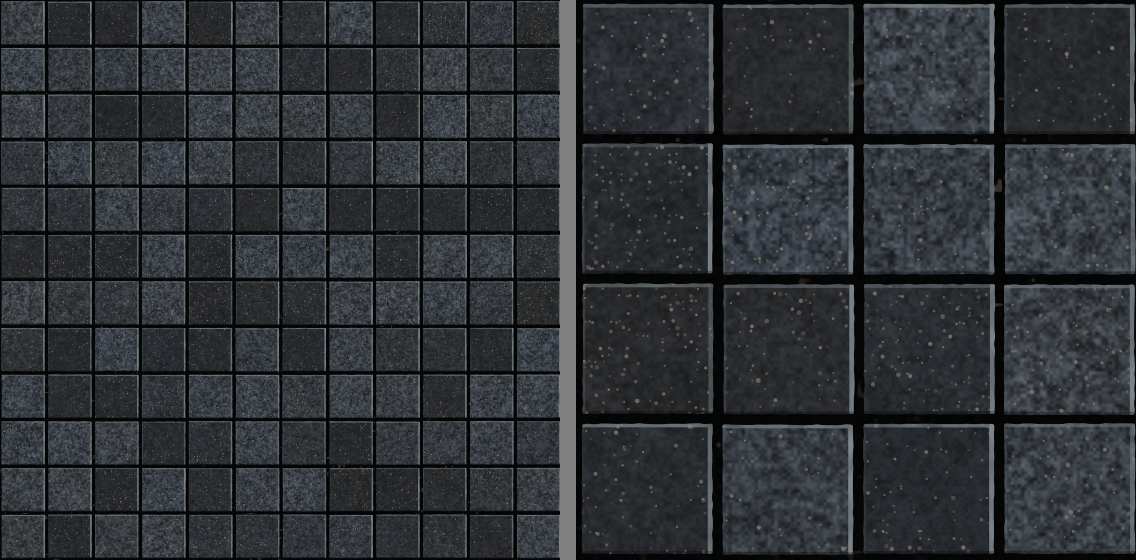
Left: the whole. Right: its middle third, enlarged.
This texture is drawn by a Shadertoy shader. Its source:

```glsl
// Dark stone mosaic: a grid of square tiles over near-black grout.
// Each tile is a rounded box with its own tone, grain and offset;
// lit bevels, mineral flecks and chipped rims are layered on top.

#define TILES vec2(11.95, 12.0)
#define TILE_CENTER vec2(0.495, 0.507)
#define TILE_HALF 0.464
#define CORNER 0.014
#define JITTER 0.010
#define BEVEL 0.034
#define GROUT vec3(0.018, 0.019, 0.020)
#define STONE_DARK vec3(0.150, 0.158, 0.168)
#define STONE_LIGHT vec3(0.225, 0.245, 0.268)
#define RIM_LIGHT vec3(0.49, 0.53, 0.55)
#define FLECK vec3(0.56, 0.52, 0.47)
#define CHIP vec3(0.30, 0.26, 0.23)

float hash(vec2 p) {
    vec3 h = fract(vec3(p.xyx) * 0.1031);
    h += dot(h, h.yzx + 33.33);
    return fract((h.x + h.y) * h.z);
}

vec2 hash2(vec2 p) {
    return vec2(hash(p + 17.3), hash(p + 71.9));
}

float noise(vec2 p) {
    vec2 i = floor(p), f = fract(p);
    f = f * f * (3.0 - 2.0 * f);
    return mix(mix(hash(i), hash(i + vec2(1, 0)), f.x),
               mix(hash(i + vec2(0, 1)), hash(i + vec2(1, 1)), f.x), f.y);
}

float roundBox(vec2 p, float halfSize, float radius) {
    vec2 d = abs(p) - halfSize + radius;
    return length(max(d, 0.0)) + min(max(d.x, d.y), 0.0) - radius;
}

// Signed mineral grain, from coarse pebbles to fine grit.
float grain(vec2 p) {
    return 0.35 * noise(p * 9.0) + 0.75 * noise(p * 21.0)
         + 0.75 * noise(p * 43.0 + 5.7) - 0.925;
}

// Sparse round flecks, one candidate per cell in each layer.
float flecks(vec2 p, float density, float aa) {
    float sum = 0.0;
    for (int i = 0; i < 3; i++) {
        float scale = 11.0 + 5.0 * float(i);
        vec2 g = p * scale + 37.0 * float(i);
        vec2 cell = floor(g);
        vec2 spot = 0.3 + 0.4 * hash2(cell);
        float radius = mix(0.007, 0.017, pow(hash(cell + 9.1), 3.0));
        float d = length(fract(g) - spot) / scale - radius;
        float present = step(hash(cell + 4.7), density);
        sum += present * smoothstep(aa, -aa, d) * (0.35 + 0.65 * hash(cell + 2.2));
    }
    return min(sum, 1.0);
}

// Soft band running inside one edge.
float band(float dist, float width, float aa) {
    return 1.0 - smoothstep(width - aa, width + aa, dist);
}

void mainImage(out vec4 fragColor, in vec2 fragCoord) {
    vec2 p = fragCoord / iResolution.xy * TILES;
    float aa = 0.6 * TILES.y / iResolution.y;
    vec2 id = floor(p);
    vec2 q = fract(p) - TILE_CENTER - JITTER * (hash2(id) - 0.5);
    vec2 s = p + 13.0 * hash2(id + 3.0);

    // Per-tile tone: dark, smooth tiles to light, coarse ones
    float tone = smoothstep(0.1, 0.75, hash(id + 50.0));
    vec3 stone = mix(STONE_DARK, STONE_LIGHT, tone);
    stone += vec3(-0.006, 0.0, 0.010) * (hash(id + 80.0) - 0.4);
    stone *= 0.94 + 0.12 * noise(s * 3.0);
    stone *= 1.0 + mix(0.38, 0.75, tone) * grain(s);

    // Mineral flecks, denser on some tiles
    float density = mix(0.05, 0.16, hash(id + 31.0));
    stone = mix(stone, FLECK, 0.75 * flecks(s, density, aa));

    // Bevels: bright on the right, thinner on top, faint on the left
    float wear = 0.65 + 0.5 * noise(s * 7.0);
    vec3 edge = vec3(TILE_HALF - q.x, TILE_HALF - q.y, TILE_HALF + q.x);
    float right = band(edge.x, BEVEL, aa) * mix(0.5, 1.0, hash(id + 11.0));
    float top = band(edge.y, BEVEL * 0.75, aa) * mix(0.35, 0.75, hash(id + 12.0));
    float left = band(edge.z, BEVEL * 0.5, aa) * 0.3 * hash(id + 13.0);
    stone = mix(stone, RIM_LIGHT, clamp(max(right, max(top, left)) * wear, 0.0, 1.0));
    stone *= 1.0 - 0.3 * band(TILE_HALF + q.y, 0.02, aa);

    // Uneven outline, and grout with a few pale brown crumbs
    float d = roundBox(q, TILE_HALF, CORNER) + 0.008 * (noise(s * 19.0) - 0.5);
    float crumbs = smoothstep(0.80, 0.95, noise(p * 17.0)) * smoothstep(0.5, 0.8, noise(p * 1.7));
    vec3 grout = GROUT * (0.6 + 0.9 * noise(p * 25.0));
    grout = mix(grout, CHIP, 0.7 * crumbs);

    vec3 color = mix(grout, stone, smoothstep(aa, -aa, d));
    fragColor = vec4(clamp(color, 0.0, 1.0), 1.0);
}
```
